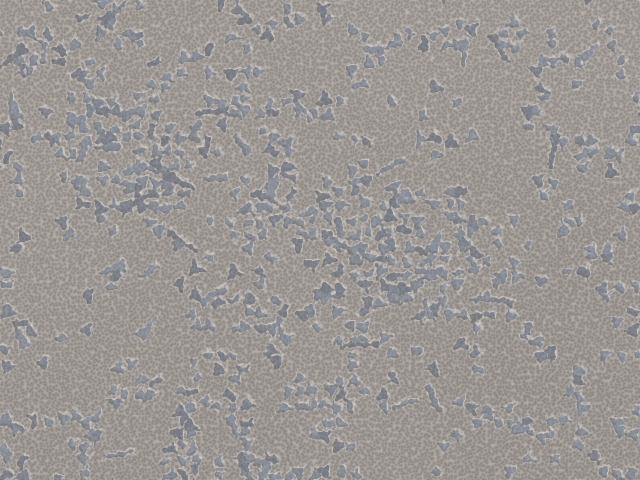
Write a WebGL 2 fragment shader that draws this texture.

```glsl
#version 300 es
precision highp float;

uniform vec2 u_resolution;
out vec4 fragColor;

const vec3 STONE = vec3(0.622, 0.600, 0.584);
const vec3 BLUE_CHIP = vec3(0.545, 0.565, 0.605);
const vec3 DARK_CHIP = vec3(0.485, 0.495, 0.530);
const vec3 PALE_RIM = vec3(0.750, 0.730, 0.715);
const vec3 SHADOW = vec3(0.490, 0.475, 0.465);

vec3 hash3(vec2 p) {
    vec3 h = fract(p.xyx * vec3(0.1031, 0.1030, 0.0973));
    h += dot(h, h.yxz + 33.33);
    return fract((h.xxy + h.yzz) * h.zyx);
}

// Distances to the nearest and second nearest feature point.
vec2 cellular(vec2 p) {
    vec2 cell = floor(p);
    vec2 nearest = vec2(9.0);
    for (int y = -1; y <= 1; y++) {
        for (int x = -1; x <= 1; x++) {
            vec2 id = cell + vec2(x, y);
            float d = length(id + hash3(id + 71.0).xy - p);
            nearest.y = min(nearest.y, max(nearest.x, d));
            nearest.x = min(nearest.x, d);
        }
    }
    return nearest;
}

float layeredSines(vec2 p) {
    float sum = 0.0;
    float amplitude = 0.5;
    for (int i = 0; i < 4; i++) {
        sum += amplitude * sin(p.x + 1.7 * sin(p.y + float(i))) * cos(p.y * 0.9 - float(i));
        p = mat2(1.2, 1.4, -1.4, 1.2) * p + 2.3;
        amplitude *= 0.6;
    }
    return sum;
}

// Chips gather in winding chains, with bare ground between them.
float chipDensity(vec2 p) {
    vec2 f = cellular(p * 5.5 + 0.12 * layeredSines(p * 9.0));
    float chain = 1.0 - smoothstep(0.08, 0.42, f.y - f.x);
    float drift = smoothstep(-0.45, 0.5, layeredSines(p * 5.0 + 4.0));
    return chain * (0.35 + 0.65 * drift) + 0.12 * drift;
}

float taperedBox(vec2 p, vec2 halfSize, float taper) {
    float halfHeight = halfSize.y * (1.0 - taper * p.x / halfSize.x);
    return max(abs(p.x) - halfSize.x, abs(p.y) - halfHeight);
}

// Distance to scattered chips (x) and the tone of the nearest one (y).
vec2 chipLayer(vec2 p, float scale, vec2 maxSize, float amount, float seed) {
    vec2 q = p * scale;
    vec2 cell = floor(q);
    vec2 result = vec2(1.0, 0.0);
    for (int y = -1; y <= 1; y++) {
        for (int x = -1; x <= 1; x++) {
            vec2 id = cell + vec2(x, y);
            vec3 place = hash3(id + seed);
            vec3 form = hash3(id + seed + 37.0);
            vec2 center = id + 0.5 + 0.6 * (place.xy - 0.5);
            if (place.z > amount * chipDensity(center / scale)) continue;
            float angle = 6.2832 * form.x;
            vec2 axis = vec2(cos(angle), sin(angle));
            vec2 local = q - center;
            local = vec2(dot(local, axis), dot(local, vec2(-axis.y, axis.x)));
            vec2 size = maxSize * mix(vec2(0.55), vec2(1.0), form.yz);
            float d = taperedBox(local, size, 0.9 * form.z) / scale;
            if (d < result.x) result = vec2(d, form.y);
        }
    }
    return result;
}

vec2 chips(vec2 p, float ragged) {
    vec2 blocks = chipLayer(p, 36.0, vec2(0.50, 0.36), 0.85, 11.0);
    vec2 slivers = chipLayer(p, 15.0, vec2(0.56, 0.11), 0.42, 151.0);
    vec2 nearest = blocks.x < slivers.x ? blocks : slivers;
    return vec2(nearest.x + ragged, nearest.y);
}

void main() {
    vec2 p = gl_FragCoord.xy / u_resolution.y;
    float soft = max(0.0016, 0.75 / u_resolution.y);

    // Fine pebbled grain over a slow change of light
    float pebble = cellular(p * 150.0).x - 0.46;
    float fleck = cellular(p * 75.0 + 19.0).x - 0.46;
    float light = 0.02 * (p.y - 0.5) + 0.012 * layeredSines(p * 2.5);
    vec3 color = STONE + light;

    // Ragged chips and the raised edge around them
    vec2 bend = 0.004 * vec2(layeredSines(p * 60.0), layeredSines(p * 60.0 + 8.0));
    float ragged = 0.008 * fleck;
    vec2 chip = chips(p + bend, ragged);
    vec2 lit = chips(p + bend + vec2(-0.0035, -0.0045), ragged);
    float inside = 1.0 - smoothstep(-soft, soft, chip.x);
    float insideLit = 1.0 - smoothstep(-soft, soft, lit.x);
    float collar = 1.0 - smoothstep(0.001, 0.0055, chip.x);
    float broken = smoothstep(-0.25, 0.2, fleck);

    color = mix(color, PALE_RIM, collar * (0.35 + 0.4 * broken));
    color = mix(color, PALE_RIM + 0.03, insideLit * (1.0 - inside) * 0.6);
    vec3 chipColor = mix(BLUE_CHIP, DARK_CHIP, smoothstep(0.45, 0.95, chip.y));
    color = mix(color, chipColor, inside * 0.95);
    color = mix(color, SHADOW, inside * (1.0 - insideLit) * 0.55);

    // Grain is calmer on the smooth chips
    float strength = mix(0.17, 0.09, inside);
    color += strength * pebble * vec3(1.0, 0.98, 0.92) + 0.04 * fleck;
    fragColor = vec4(clamp(color, 0.0, 1.0), 1.0);
}
```
